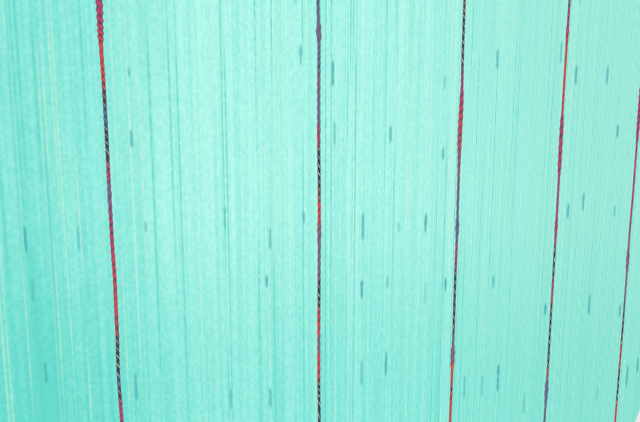
This texture is drawn by a WebGL 1 fragment shader. Its source:

```glsl
precision highp float;

uniform vec2 u_resolution;

const vec3 PALE_MINT = vec3(0.69, 0.97, 0.92);
const vec3 DEEP_TEAL = vec3(0.43, 0.87, 0.815);
const vec3 GREY_MINT = vec3(0.60, 0.88, 0.81);
const vec3 CREAM = vec3(0.84, 0.94, 0.84);
const vec3 STRAW = vec3(0.80, 0.72, 0.58);
const vec3 SLUB_TEAL = vec3(0.27, 0.65, 0.67);
const vec3 SCARLET = vec3(0.90, 0.27, 0.25);
const vec3 PLUM = vec3(0.72, 0.27, 0.40);
const vec3 NAVY = vec3(0.20, 0.22, 0.29);
const vec3 DUSTY_BLUE = vec3(0.34, 0.44, 0.58);

// Perspective of the evenly spaced cords
const float FIRST_CORD = 0.173;
const float SPACING = 0.406;
const float RECESSION = 0.249;
const float FAN = 0.105;

float hash(vec2 p) {
  vec3 q = fract(p.xyx * 0.1031);
  q += dot(q, q.yzx + 33.33);
  return fract((q.x + q.y) * q.z);
}

float noise(vec2 p) {
  vec2 cell = floor(p);
  vec2 f = fract(p);
  f = f * f * (3.0 - 2.0 * f);
  float low = mix(hash(cell), hash(cell + vec2(1.0, 0.0)), f.x);
  float high = mix(hash(cell + vec2(0.0, 1.0)), hash(cell + 1.0), f.x);
  return mix(low, high, f.y);
}

// Cloth coordinate (one unit per cord) and its canvas width per unit
vec2 clothCoordinate(vec2 uv) {
  float level = 0.5 + (uv.x - 0.5) / (1.0 + FAN * (uv.y - 0.5));
  float offset = level - FIRST_CORD;
  float depth = SPACING - RECESSION * offset;
  return vec2(offset / depth, depth * depth / SPACING);
}

// Soft band mask: 1 inside the half width
float band(float distance, float halfWidth, float blur) {
  return 1.0 - smoothstep(halfWidth - blur, halfWidth + blur, abs(distance));
}

// Thin lengthwise threads, chosen at random per column; density from 0 to 1
float threadMask(float across, float y, float count, float density, float seed) {
  float column = floor(across * count);
  float line = band(fract(across * count) - 0.5, 0.25, 0.25);
  float chosen = step(hash(vec2(column + 200.0, seed)), density);
  return line * chosen * smoothstep(0.15, 0.65, noise(vec2(column + seed, y * 4.0)));
}

vec3 clothColor(vec2 uv, float across, float pixel) {
  float detail = clamp(0.0085 / pixel, 0.3, 1.0);
  float fine = noise(vec2(across * 100.0, uv.y * 2.0)) - 0.5;
  float broad = noise(vec2(across * 34.0 + 40.0, uv.y * 0.7)) - 0.5;
  float weave = noise(vec2(across * 100.0 + 9.0, uv.y * 130.0)) - 0.5;
  float stitch = 0.35 + 0.65 * noise(vec2(across * 50.0, uv.y * 110.0));

  // Light falls off to the left, the bottom and the far side
  float shade = 0.10 + 0.50 * smoothstep(0.34, 0.04, uv.x);
  shade += 0.46 * smoothstep(0.60, 0.0, uv.y) + 0.16 * smoothstep(0.6, 0.9, uv.x);
  shade += detail * (0.32 * fine + 0.30 * weave) + 0.17 * broad;
  vec3 color = mix(PALE_MINT, DEEP_TEAL, clamp(shade, -0.1, 1.1));
  color = mix(color, GREY_MINT, 0.42 * smoothstep(0.55, 1.0, uv.x));

  // Occasional pale and saturated warp threads
  float pale = threadMask(across, uv.y, 72.0, 0.20, 5.0);
  float deep = threadMask(across, uv.y, 60.0, 0.22, 47.0);
  color = mix(color, CREAM, 0.60 * detail * stitch * pale);
  return mix(color, DEEP_TEAL - 0.03, 0.85 * detail * stitch * deep);
}

// Strength of the short dark slubs scattered over the cloth
float slubMask(vec2 p, float halfWidth, float pixel) {
  vec2 size = vec2(0.20, 0.19);
  vec2 cell = floor(p / size);
  vec2 seed = cell + 17.0;
  vec2 center = 0.22 + 0.56 * vec2(hash(seed), hash(seed + 31.0));
  vec2 d = p - (cell + center) * size;
  float halfLength = mix(0.010, 0.032, hash(seed + 53.0));
  float ends = band(d.y, halfLength, 0.007);
  float ragged = 0.7 + 0.6 * noise(vec2(p.x * 20.0, p.y * 110.0));
  float body = band(d.x, halfWidth * ragged, pixel) * ends;
  float strength = mix(0.25, 0.75, hash(seed + 71.0));
  return body * strength * step(hash(seed + 97.0), 0.33);
}

// Twisted strands: navy and straw, wrapped in stretches of red and blue
vec3 cordColor(float side, float y, float id, float twist) {
  float strawStrand = band(twist - 0.5, 0.16, 0.15);
  float redStrand = band(twist - 0.5, 0.30, 0.18);
  float wear = noise(vec2(y * 75.0, id * 3.0 + side));
  float redStretch = smoothstep(0.22, 0.50, noise(vec2(y * 13.0, id * 7.0 + 3.0)));
  float blueStretch = smoothstep(0.72, 0.88, noise(vec2(y * 11.0, id * 5.0 + 60.0)));
  vec3 red = mix(PLUM, SCARLET, smoothstep(0.2, 0.6, noise(vec2(y * 6.0, id + 22.0))));
  vec3 color = mix(NAVY, STRAW, strawStrand * (0.4 + 0.6 * wear));
  color = mix(color, red, redStretch * (0.25 + 0.7 * max(redStrand, wear)));
  return mix(color, DUSTY_BLUE, blueStretch * (0.4 + 0.4 * redStrand));
}

void main() {
  vec2 uv = gl_FragCoord.xy / u_resolution;
  vec2 cloth = clothCoordinate(uv);
  float across = cloth.x;
  float pixel = 1.0 / (u_resolution.x * cloth.y);
  vec3 color = clothColor(uv, across, pixel);

  float slub = slubMask(vec2(across, uv.y), 0.0055 + 0.0022 * across, pixel);
  color = mix(color, SLUB_TEAL, slub);

  // Cords with slight wander, knobbly edges and swollen stretches
  float id = floor(across + 0.5);
  float wander = 0.008 * (noise(vec2(uv.y * 9.0, id + 11.0)) - 0.5);
  float swell = smoothstep(0.74, 0.95, noise(vec2(uv.y * 13.0, id * 7.0 + 3.0)));
  float halfWidth = (0.0072 + 0.0017 * id) * (1.0 + 0.7 * swell);
  float offset = across - id - wander;
  float side = clamp(offset / halfWidth, -1.0, 1.0);
  float twist = fract(uv.y * 52.0 + side * 0.25 + noise(vec2(uv.y * 20.0, id)));
  float knob = halfWidth * (0.82 + 0.32 * band(twist - 0.5, 0.25, 0.25));
  float cord = band(offset, knob, 0.85 * pixel);
  color = mix(color, cordColor(side, uv.y, id, twist), 0.94 * cord);

  // Bare sliver past the lower right edge
  float edge = uv.x - 0.991 - 0.25 * uv.y;
  color = mix(color, vec3(0.93, 0.91, 0.93), smoothstep(0.0, 1.5 / u_resolution.x, edge));
  gl_FragColor = vec4(color, 1.0);
}
```
